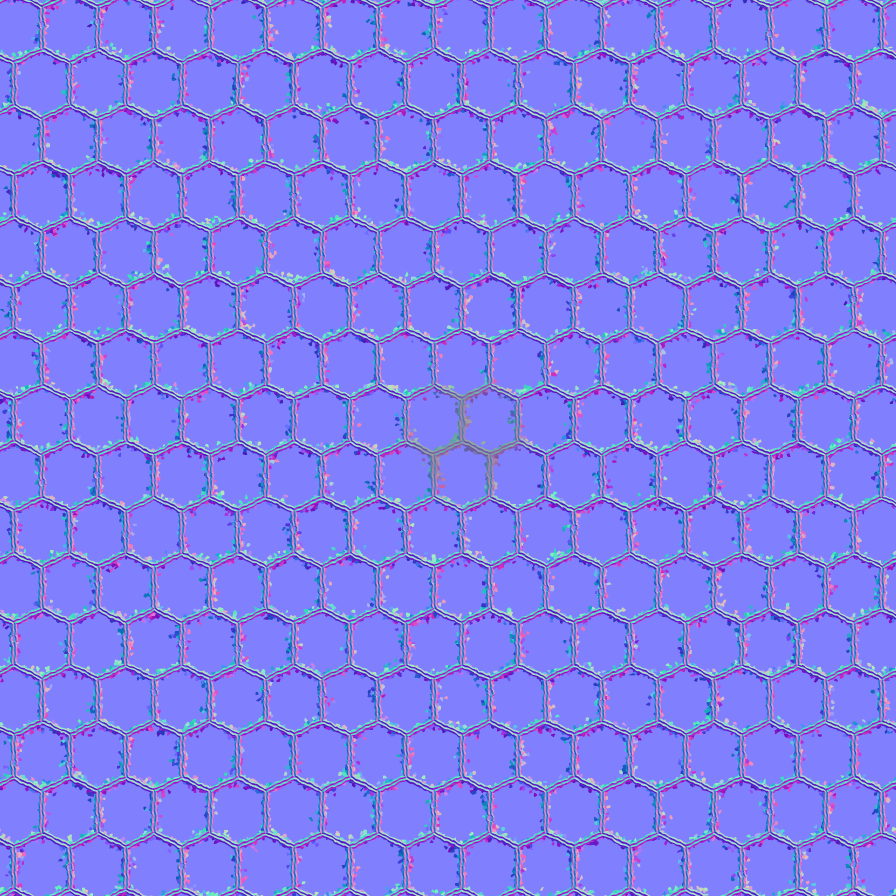
Give the GLSL for this texture map, as a Shadertoy shader.

```glsl
// Tangent-space normal map of a worn honeycomb mesh: 16 columns by 16 rows of hexagons.
// Walls are paired beads shaped by the distance to a zigzag lattice; crumbs along them
// are faceted cells of wrapping Voronoi noise, each with its own tilt.

const float TAU = 6.2831853;
const float REPEATS = 16.0;      // hexagons across and down
const float CRUMBS = 18.0;       // noise cells per hexagon
const float HALF_WALL = 0.058;   // half the wall width, in hexagons

vec2 hash22(vec2 p) {
    vec3 q = fract(p.xyx * vec3(0.1031, 0.1030, 0.0973));
    q += dot(q, q.yzx + 33.33);
    return fract((q.xx + q.yz) * q.zy);
}

// Upright walls sit at 1/4 or 3/4 of a column in alternating rows
float wallOffset(float row) {
    return 0.25 + 0.5 * mod(row, 2.0);
}

// Distance to the nearest wall centre line; p is in hexagons
float latticeDistance(vec2 p) {
    p += 0.007 * sin(TAU * p.yx * vec2(43.0, 51.0) / REPEATS);
    p += 0.004 * sin(TAU * p.yx * vec2(117.0, 131.0) / REPEATS + 1.7);

    // Zigzag between two rows
    float line = floor(p.y + 0.5);
    float wave = abs(fract(p.x - wallOffset(line) + 0.5) - 0.5);
    float rise = p.y - line - 0.12 * (1.0 - 4.0 * wave);
    float zigzag = abs(rise) * 0.9;

    // Upright wall of the row, with a small knot near its middle
    float row = rise > 0.0 ? line : line - 1.0;
    float across = p.x - wallOffset(row) + 0.5;
    vec2 rnd = hash22(mod(vec2(floor(across), row), REPEATS) + 7.0);
    float along = abs(p.y - row - 0.5 - 0.3 * (rnd.x - 0.5));
    float knot = 0.022 * rnd.y * smoothstep(0.06, 0.035, along);
    float upright = abs(fract(across) - 0.5) - knot;

    return max(min(zigzag, upright), 0.0);
}

// Unit-length direction pointing away from the wall
vec2 awayFromWall(vec2 p) {
    vec2 e = vec2(0.004, 0.0);
    vec2 g = vec2(latticeDistance(p + e.xy) - latticeDistance(p - e.xy),
                  latticeDistance(p + e.yx) - latticeDistance(p - e.yx));
    return g / max(length(g), 0.002);
}

// Nearest Voronoi seed: position in xy, random pair in zw
vec4 nearestCrumb(vec2 p) {
    vec2 base = floor(p * CRUMBS);
    vec4 crumb = vec4(0.0);
    float best = 1e3;
    for (int j = -1; j <= 1; j++) {
        for (int i = -1; i <= 1; i++) {
            vec2 cell = base + vec2(i, j);
            vec2 id = mod(cell, REPEATS * CRUMBS);
            vec2 seed = (cell + hash22(id)) / CRUMBS;
            float d = distance(p, seed);
            if (d < best) {
                best = d;
                crumb = vec4(seed, hash22(id + 411.0));
            }
        }
    }
    return crumb;
}

// How strongly the debris gathers here, 0 to 1
float clumping(vec2 p) {
    vec2 q = TAU * p / REPEATS;
    float a = sin(q.x * 23.0 + 2.0 * sin(q.y * 17.0));
    float b = sin(q.y * 29.0 + 2.0 * sin(q.x * 13.0 + 1.0));
    return 0.5 + 0.25 * (a + b);
}

vec3 surfaceColor(vec2 p) {
    vec4 crumb = nearestCrumb(p);
    float dist = latticeDistance(p) + 0.012 * (crumb.z - 0.5);
    vec2 slope = vec2(0.0);
    float relief = 0.0;

    if (dist < HALF_WALL) {
        // Two rounded beads side by side
        slope = -2.4 * sin(TAU * max(dist, 0.0) / HALF_WALL) * awayFromWall(p);
        relief = 1.0;
    } else {
        // Crumbs lean away from the wall at random angles
        float reach = 0.042 + 0.2 * crumb.w * crumb.w * clumping(crumb.xy);
        if (latticeDistance(crumb.xy) < reach) {
            float angle = TAU * crumb.z;
            slope = 1.1 * awayFromWall(crumb.xy) + 0.9 * vec2(cos(angle), sin(angle));
            relief = 1.0;
        }
    }
    vec3 color = 0.5 + 0.5 * normalize(vec3(slope, 1.0));

    // A dull, greyed spot near the middle
    float dull = smoothstep(0.085, 0.04, distance(p / REPEATS, vec2(0.52, 0.51)));
    return mix(color, vec3(0.5, 0.52, 0.56), 0.6 * dull * relief);
}

void mainImage(out vec4 fragColor, in vec2 fragCoord) {
    // Average 3 by 3 samples per pixel to smooth the edges
    vec3 sum = vec3(0.0);
    for (int k = 0; k < 9; k++) {
        vec2 jitter = (vec2(k % 3, k / 3) - 1.0) / 3.0;
        sum += surfaceColor((fragCoord + jitter) / iResolution.xy * REPEATS);
    }
    fragColor = vec4(sum / 9.0, 1.0);
}
```
